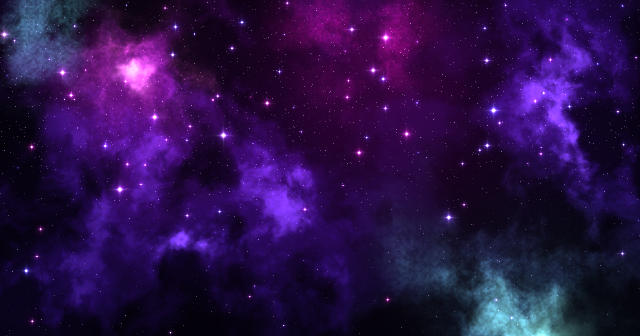
Give the GLSL for this texture, as a Shadertoy shader.

```glsl
// Deep-space nebula: violet, magenta and teal gas clouds strewn with sparkling stars.
#define CLOUD_SCALE 5.0
#define WARP 0.22
#define STAR_SIZE 0.0125
#define DUST_SIZE 0.0024
#define NIGHT vec3(0.016, 0.008, 0.060)
#define PLUM vec3(0.150, 0.004, 0.165)
#define INDIGO vec3(0.165, 0.040, 0.440)
#define LAVENDER vec3(0.330, 0.250, 0.480)
#define MAGENTA vec3(0.520, 0.030, 0.400)
#define PINK vec3(0.800, 0.290, 0.640)
#define TEAL vec3(0.260, 0.500, 0.560)
#define AQUA vec3(0.500, 0.850, 0.780)

// Cloud banks: centre x, centre y, radius, strength
const vec4 BANKS[11] = vec4[11](
    vec4(0.22, 0.48, 0.27, 0.75), vec4(0.88, 0.42, 0.20, 1.15),
    vec4(0.60, 0.22, 0.13, 1.60), vec4(0.05, 0.10, 0.16, 1.70),
    vec4(1.65, 0.69, 0.19, 1.20), vec4(1.84, 0.53, 0.18, 1.30),
    vec4(0.55, 0.58, 0.25, 0.65), vec4(0.92, 0.14, 0.16, 0.60),
    vec4(1.72, 0.88, 0.18, 0.75), vec4(0.30, 0.14, 0.22, 0.35),
    vec4(1.60, 0.40, 0.20, 0.50));

float hash(vec2 p) {
    return fract(sin(dot(p, vec2(127.1, 311.7))) * 43758.5453);
}

float noise(vec2 p) {
    vec2 i = floor(p), f = fract(p);
    f = f * f * (3.0 - 2.0 * f);
    return mix(mix(hash(i), hash(i + vec2(1, 0)), f.x),
               mix(hash(i + vec2(0, 1)), hash(i + vec2(1, 1)), f.x), f.y);
}

float fbm(vec2 p) {
    float sum = 0.0, amp = 0.46;
    for (int i = 0; i < 6; i++) {
        sum += amp * noise(p);
        p = mat2(1.6, 1.2, -1.2, 1.6) * p + 7.3;
        amp *= 0.56;
    }
    return sum;
}

// Thin bright veins where the noise crosses its middle
float filaments(vec2 p) {
    float sum = 0.0, amp = 0.5;
    for (int i = 0; i < 4; i++) {
        sum += amp * (1.0 - abs(2.0 * noise(p) - 1.0));
        p = mat2(1.6, 1.2, -1.2, 1.6) * p + 3.1;
        amp *= 0.6;
    }
    return sum;
}

float glow(vec2 p, vec2 centre, float radius) {
    vec2 d = (p - centre) / radius;
    return exp(-dot(d, d));
}

vec3 nebula(vec2 p) {
    vec2 q = p * CLOUD_SCALE;
    vec2 bend = vec2(fbm(q + 11.0), fbm(q + 47.0)) - 0.5;
    float gas = smoothstep(0.34, 0.66, fbm(q + bend * 0.6));
    float wisps = smoothstep(0.30, 0.70, fbm(q * 2.2 + bend * 0.8 + 23.0));
    float puffs = gas * mix(0.35, 1.0, wisps);
    float grain = 0.75 + 0.5 * noise(p * 150.0);
    vec2 w = p + bend * WARP;

    // Smooth plum haze, broken by dark gaps towards the sides
    float haze = glow(p, vec2(1.14, 0.74), 0.40);
    float wash = glow(w, vec2(0.60, 0.75), 0.50) + 0.5 * glow(w, vec2(1.65, 0.75), 0.35);
    vec3 col = NIGHT * (0.5 + gas);
    col += PLUM * (haze + 0.8 * wash * (0.15 + 0.85 * gas));

    // Violet banks, paler where they are dense
    float bank = 0.0;
    for (int i = 0; i < 11; i++)
        bank += BANKS[i].w * glow(w, BANKS[i].xy, BANKS[i].z);
    float density = bank * (0.10 + 0.90 * puffs);
    col += INDIGO * min(density, 1.3) * mix(1.0, grain, 0.5);
    col += LAVENDER * smoothstep(0.45, 1.6, density);

    // Magenta cloud at the top
    col += MAGENTA * glow(w, vec2(1.08, 0.89), 0.16) * (0.20 + 0.65 * wisps) * grain;

    // Rosy cloud with veins and a hot ragged core
    vec2 heart = vec2(0.40, 0.76);
    float veins = pow(filaments(q * 2.2 + bend * 2.0), 2.2);
    float shell = glow(w, vec2(0.39, 0.78), 0.15) + 0.4 * glow(w, vec2(0.57, 0.72), 0.06);
    col += PINK * shell * (0.10 + 0.75 * veins * mix(0.4, 1.0, wisps)) * grain;
    col += MAGENTA * 0.30 * glow(w, heart, 0.25) * gas;
    col += vec3(1.0, 0.70, 0.85) * glow(p + bend * 0.25, heart, 0.036);

    // Teal clouds in opposite corners
    float sea = 1.2 * glow(w, vec2(1.60, 0.04), 0.26) + 0.5 * glow(w, vec2(1.33, 0.22), 0.15);
    float corner = glow(w, vec2(0.09, 0.92), 0.14);
    col += TEAL * (sea * (0.12 + 1.0 * puffs) + corner * wisps * 0.8) * grain;
    col += AQUA * glow(w, vec2(1.58, 0.0), 0.14) * wisps * 0.7;
    return col + AQUA * glow(p + bend * 0.1, vec2(1.62, 0.0), 0.035);
}

// One jittered star per chosen cell: round core, soft halo and four spikes
vec3 stars(vec2 p, float cells, float chance, float size, float flare) {
    vec3 sum = vec3(0.0);
    for (int j = -1; j <= 1; j++)
    for (int i = -1; i <= 1; i++) {
        vec2 cell = floor(p * cells) + vec2(i, j);
        vec2 id = cell + cells * 1.37;
        vec2 pos = (cell + 0.1 + 0.8 * vec2(hash(id + 5.1), hash(id + 9.7))) / cells;
        float on = step(hash(id), chance * mix(0.2, 1.0, smoothstep(0.25, 0.65, pos.y)));
        float r = size * mix(0.35, 1.0, pow(hash(id + 2.3), 1.5));
        vec2 d = abs(p - pos);
        float core = exp(-dot(d, d) / (0.22 * r * r));
        float halo = exp(-length(d) / (0.85 * r));
        float spikes = exp(-d.x / (0.2 * r) - d.y / r) + exp(-d.y / (0.2 * r) - d.x / r);
        vec3 tint = mix(vec3(0.90, 0.05, 0.70), vec3(0.25, 0.20, 1.0), hash(id + 3.9));
        sum += on * (mix(tint, vec3(1.0), 0.8) * core + flare * (tint * halo + 0.5 * spikes));
    }
    return sum;
}

void mainImage(out vec4 fragColor, in vec2 fragCoord) {
    vec2 p = fragCoord / iResolution.y;
    vec3 col = nebula(p);
    col += stars(p, 8.0, 0.40, STAR_SIZE, 1.0);
    col += stars(p, 15.0, 0.22, STAR_SIZE * 0.5, 0.8) * 0.8;
    col += stars(p, 46.0, 0.35, DUST_SIZE * 1.3, 0.1) * 0.45;
    col += stars(p, 90.0, 0.45, DUST_SIZE, 0.0) * 0.35;
    fragColor = vec4(clamp(col, 0.0, 1.0), 1.0);
}
```
